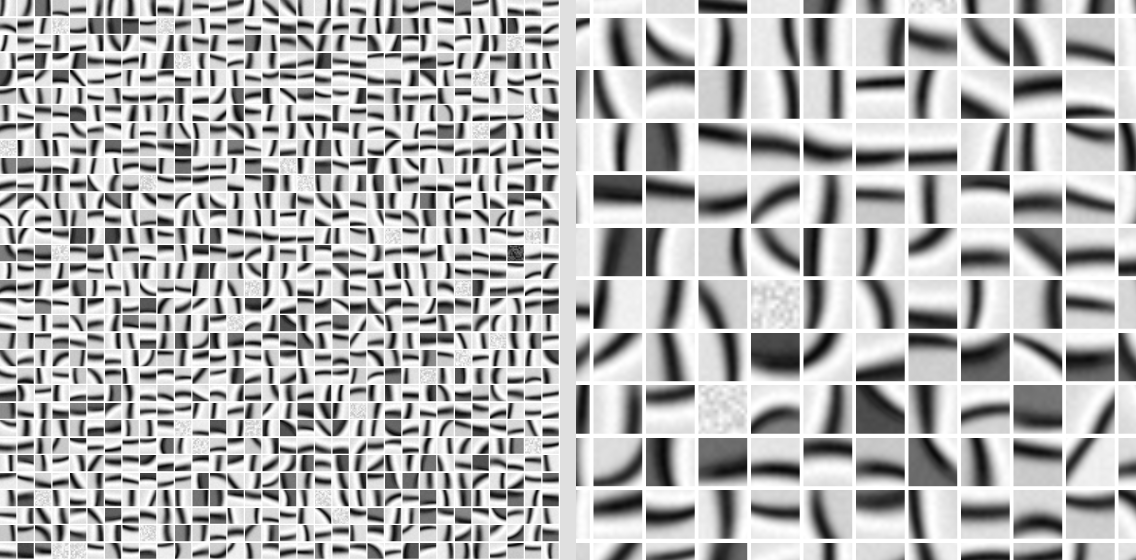
Left, the full canvas; right, a detail of the centre.
This pattern is drawn by a WebGL 2 fragment shader. Its source:

```glsl
#version 300 es
precision highp float;
// A 32 by 32 grid of small grey tiles, each holding one soft, slightly bent dark band.

#define TILES 32.0
#define GAP 0.072
#define TEXELS 11.0
#define SPECKLE_SHARE 0.042
#define GREY_SIDE_SHARE 0.24
#define DIAGONAL_SHARE 0.24
#define BAND_MIN 0.13
#define BAND_MAX 0.23
#define GRAIN 0.035
#define DARK_TILE vec2(29.0, 17.0)

uniform vec2 u_resolution;
out vec4 fragColor;

const float HALF_PI = 1.5707963;
const float INK = 0.04;
const float PAPER = 0.94;
const float GAP_WHITE = 1.0;

// Integer hash of a cell and a channel, 0 to 1
float hash(vec2 cell, float channel) {
    uvec3 k = uvec3(cell.x, cell.y, channel) * uvec3(1597u, 3812u, 7919u) + 101u;
    uint h = (k.x ^ (k.y * 2654435u)) + k.z * 668265u;
    h = (h ^ (h >> 15u)) * 2246822u + 3266489u;
    h = (h ^ (h >> 13u)) * 747796405u;
    h = (h ^ (h >> 16u)) * 277803737u;
    return float((h ^ (h >> 15u)) & 65535u) / 65535.0;
}

// Smooth noise between lattice points
float grainNoise(vec2 p) {
    vec2 cell = floor(p);
    vec2 f = fract(p);
    float low = mix(hash(cell, 20.0), hash(cell + vec2(1.0, 0.0), 20.0), f.x);
    float high = mix(hash(cell + vec2(0.0, 1.0), 20.0), hash(cell + 1.0, 20.0), f.x);
    return mix(low, high, f.y);
}

// Band with a paper side and a shaded side; p is centred, -0.5 to 0.5
float bandTile(vec2 p, vec2 cell) {
    // Mostly upright or level, sometimes diagonal
    float diagonal = step(hash(cell, 1.0), DIAGONAL_SHARE);
    float tilt = (hash(cell, 2.0) - 0.5) * mix(0.38, 1.6, diagonal);
    float angle = floor(hash(cell, 3.0) * 3.999) * HALF_PI + tilt;
    vec2 across = vec2(cos(angle), sin(angle));
    float along = dot(p, vec2(-across.y, across.x));

    // Bent distance from the band centre
    float bend = (hash(cell, 4.0) - 0.5) * mix(0.5, 1.1, diagonal);
    float offset = (hash(cell, 5.0) - 0.5) * 0.72;
    float d = dot(p, across) - offset - bend * along * along;
    float width = mix(BAND_MIN, BAND_MAX, hash(cell, 6.0));
    width *= 1.0 + along * (hash(cell, 7.0) - 0.5) * 0.9;

    // Shaded side is light in most tiles, dark grey in a few
    float greySide = step(hash(cell, 8.0), GREY_SIDE_SHARE);
    float lightShade = mix(0.78, 0.95, hash(cell, 9.0));
    float greyShade = mix(0.28, 0.55, hash(cell, 10.0));
    float shade = mix(lightShade, greyShade, greySide);
    float tone = mix(PAPER, shade, smoothstep(-0.05, 0.15, d));

    // Bright flank beside the band, then the band itself
    float flank = (d + 2.1 * width) / (0.8 * width);
    tone += 0.06 * exp(-flank * flank);
    tone -= 0.08 * smoothstep(0.35, 0.9, -d);
    float x = d / width;
    float depth = mix(0.86, 1.0, hash(cell, 11.0));
    depth *= 1.0 - 0.35 * smoothstep(0.0, 0.6, along) * hash(cell, 12.0);
    return mix(tone, INK, depth * exp(-x * x));
}

void main() {
    vec2 grid = gl_FragCoord.xy / u_resolution * TILES;
    vec2 cell = floor(grid);
    vec2 f = fract(grid);

    // Each gap lies on the right and lower edge of its cell
    vec2 local = vec2(f.x, f.y - GAP) / (1.0 - GAP);
    float noise = grainNoise(cell * 16.0 + clamp(local, 0.0, 1.0) * TEXELS);

    // Band tiles, with scattered speckled tiles and a single dark one
    float tone = bandTile(local - 0.5, cell) + (noise - 0.5) * GRAIN;
    if (hash(cell, 13.0) < SPECKLE_SHARE) tone = 0.76 + 0.24 * noise;
    if (cell == DARK_TILE) tone = 0.06 + 0.4 * noise;

    // White grid lines with smoothed edges
    vec2 pixel = TILES / u_resolution;
    vec2 edge = min(local, 1.0 - local) * (1.0 - GAP);
    vec2 inside = clamp(edge / pixel + 0.5, 0.0, 1.0);
    tone = mix(GAP_WHITE, tone, inside.x * inside.y);

    fragColor = vec4(vec3(clamp(tone, 0.0, 1.0)), 1.0);
}
```
